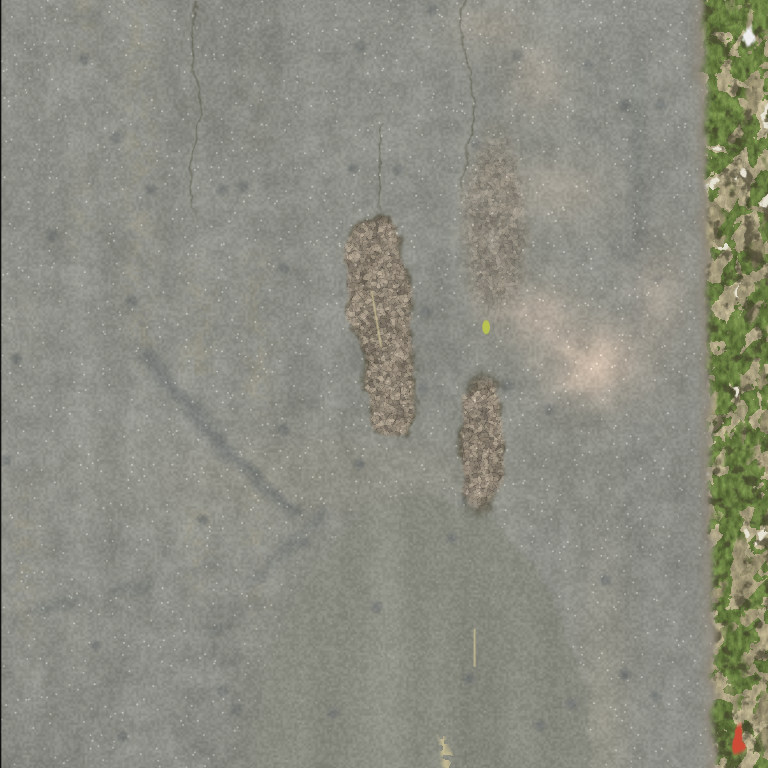
Reproduce this texture procedurally as a WebGL 2 fragment shader.

```glsl
#version 300 es
precision highp float;
// Worn asphalt from above: weathered lanes, gravel potholes, a smooth repair
// arch, dappled sunlight and a verge of grass with fallen leaves.
// Built from soft distance masks, value noise and cellular stones.
uniform vec2 u_resolution;
out vec4 fragColor;

const vec3 ASPHALT = vec3(0.555, 0.56, 0.53), REPAIR = vec3(0.525, 0.53, 0.488);
const vec3 TAR = vec3(0.44, 0.455, 0.45), GRAVEL = vec3(0.56, 0.52, 0.46);
const vec3 DUST = vec3(0.61, 0.59, 0.52), SUN = vec3(0.79, 0.72, 0.65);
const vec3 SHADE = vec3(0.25, 0.24, 0.17);

float hash(vec2 p) {
  vec3 q = fract(p.xyx * vec3(0.1031, 0.103, 0.0973));
  q += dot(q, q.yzx + 33.33);
  return fract((q.x + q.y) * q.z);
}

float noise(vec2 p) {
  vec2 i = floor(p), f = fract(p);
  f = f * f * (3.0 - 2.0 * f);
  return mix(mix(hash(i), hash(i + vec2(1, 0)), f.x),
             mix(hash(i + vec2(0, 1)), hash(i + 1.0), f.x), f.y);
}

float fbm(vec2 p) {
  float sum = 0.0, amp = 0.53;
  for (int i = 0; i < 4; i++, amp *= 0.5) {
    sum += amp * noise(p);
    p = mat2(1.6, 1.2, -1.2, 1.6) * p + 7.3;
  }
  return sum;
}

// x: nearest distance, y: gap to the second nearest, z: random id of the cell
vec3 cells(vec2 p) {
  vec2 base = floor(p);
  float near = 9.0, next = 9.0, id = 0.0;
  for (int k = 0; k < 9; k++) {
    vec2 c = base + vec2(k % 3 - 1, k / 3 - 1);
    float d = length(c + vec2(hash(c), hash(c + 57.0)) - p);
    next = min(next, max(d, near));
    if (d < near) { near = d; id = hash(c + 19.0); }
  }
  return vec3(near, next - near, id);
}

float segment(vec2 p, vec2 a, vec2 b) {
  vec2 d = b - a;
  return length(p - a - d * clamp(dot(p - a, d) / dot(d, d), 0.0, 1.0));
}

float inside(float d, float soft) { return 1.0 - smoothstep(-soft, soft, d); }

float stroke(vec2 p, vec2 a, vec2 b, float width) {
  return inside(segment(p, a, b) - width, 0.001 + width);
}

float blob(vec2 p, float x, float y, float rx, float ry) {
  vec2 q = (p - vec2(x, y)) / vec2(rx, ry);
  return exp(-dot(q, q));
}

float ellipse(vec2 p, vec2 c, vec2 r) {
  return (length((p - c) / r) - 1.0) * min(r.x, r.y);
}

float crack(vec2 p, float x, float low, float high) {
  float bend = 0.006 * sin(p.y * 31.0);
  return inside(abs(p.x - x - bend) - 0.001, 0.002) * smoothstep(low, low + 0.05, p.y) * step(p.y, high);
}

vec3 stones(vec2 p) {
  vec3 big = cells(p * 85.0), small = cells(p * 190.0);
  float light = 0.76 + 0.22 * big.z * smoothstep(0.0, 0.2, big.y) + 0.32 * small.z;
  return GRAVEL * light * (0.84 + 0.16 * smoothstep(0.0, 0.16, small.y));
}

vec3 verge(vec2 p) {
  vec3 leaf = cells(p * vec2(60, 50) + 2.0 * fbm(p * 60.0));
  float blades = fbm(p * vec2(190, 120));
  vec3 grass = mix(vec3(0.25, 0.31, 0.15), vec3(0.56, 0.67, 0.36), blades);
  vec3 litter = mix(vec3(0.46, 0.43, 0.31), vec3(0.75, 0.71, 0.58), leaf.z);
  float lush = fbm(p * vec2(30, 14) + 4.0) + 0.25 * blob(p, 0.955, 0.5, 0.03, 0.7);
  vec3 col = mix(grass, litter * (0.72 + 0.5 * blades), smoothstep(0.02, 0.15, leaf.z - 0.8 * lush));
  col = mix(col, SHADE, 0.65 * smoothstep(0.52, 0.72, fbm(p * 75.0 + 9.0)));
  return mix(col, vec3(0.9, 0.89, 0.83), step(0.95, leaf.z) * inside(leaf.x - 0.3, 0.1));
}

void main() {
  vec2 p = gl_FragCoord.xy / u_resolution;
  float rough = fbm(p * 42.0) - 0.5, wear = fbm(p * vec2(28, 2.5)) - 0.5;
  vec2 w = p + 0.02 * vec2(rough, fbm(p * 38.0 + 20.0) - 0.5);

  // Road with vertical wear and pale weathered lanes
  vec3 road = ASPHALT + 0.07 * wear + 0.05 * (fbm(p * 7.0) - 0.5);
  float lanes = 0.0;
  for (float x = 0.03; x < 0.36; x += 0.076)
    lanes += blob(w, x, w.y, 0.017, 1.0) * smoothstep(0.38, 0.65, noise(vec2(x * 90.0, p.y * 7.0)));
  lanes *= smoothstep(0.42, 0.65, fbm(p * 85.0)) * smoothstep(0.1, 0.3, p.y);
  road = mix(road, DUST, 0.5 * lanes + 0.3 * blob(p, 0.43, 0.38, 0.2, 0.05) + 0.4 * blob(p, 0.785, 0.05, 0.03, 0.2));
  road = mix(road, TAR, 0.35 * blob(p, 0.83, 0.75, 0.012, 0.3));

  // Smooth repair arch, blurred on its left side
  float arch = inside(ellipse(w, vec2(0.545, 0), vec2(0.225, 0.355)), mix(0.03, 0.004, smoothstep(0.4, 0.55, p.x)));
  road = mix(road, REPAIR + 0.05 * wear + 0.04 * blob(p, 0.51, 0.15, 0.04, 0.2), 0.85 * arch);

  // Tar smears and oil spots
  vec3 spot = cells(p * 13.0);
  float tar = max(stroke(w, vec2(0.19, 0.535), vec2(0.3, 0.41), 0.01), stroke(w, vec2(0.3, 0.41), vec2(0.38, 0.335), 0.007));
  float faint = max(stroke(w, vec2(0.42, 0.33), vec2(0.2, 0.11), 0.009), stroke(w, vec2(0.03, 0.205), vec2(0.28, 0.26), 0.007));
  tar = max(tar, 0.7 * faint * smoothstep(0.3, 0.6, noise(p * 24.0)));
  road = mix(road, TAR, 0.7 * max(tar, step(0.72, spot.z) * inside(spot.x - 0.09, 0.06)));

  // Dappled sunlight
  float sun = blob(w, 0.775, 0.525, 0.06, 0.05) + 0.65 * blob(w, 0.7, 0.59, 0.05, 0.04)
    + 0.4 * (blob(w, 0.86, 0.615, 0.035, 0.06) + blob(w, 0.7, 0.895, 0.035, 0.04))
    + 0.35 * (blob(w, 0.73, 0.75, 0.06, 0.04) + blob(w, 0.64, 0.965, 0.04, 0.03));
  road = mix(road, SUN, min(sun, 1.0) * (0.85 + 0.5 * rough));
  road = mix(road, SHADE, 0.4 * (crack(w, 0.255, 0.7, 1.0) + crack(w, 0.61, 0.72, 1.0) + crack(w, 0.496, 0.7, 0.84)));

  // Potholes and a worn patch, with dark rims around loose gravel
  float hole = segment(w, vec2(0.486, 0.685), vec2(0.511, 0.465)) - 0.031 - 0.012 * blob(p, 0.49, 0.62, 0.1, 0.06);
  hole = min(hole, ellipse(w, vec2(0.627, 0.422), vec2(0.03, 0.087)));
  float worn = inside(ellipse(w, vec2(0.645, 0.705), vec2(0.041, 0.115)), 0.014);
  road = mix(road, stones(p), max(0.6 * worn, inside(hole, 0.004)));
  road = mix(road, SHADE, 0.35 * exp(-pow(abs(hole) / 0.004, 2.0)) * smoothstep(0.35, 0.6, noise(p * 60.0)));

  // Aggregate grain and pale chips
  vec3 chip = cells(p * 110.0);
  float chips = step(0.86, chip.z) * inside(chip.x - 0.13, 0.1);
  road += 0.075 * (noise(p * 330.0) - 0.5) + (0.09 * rough + 0.17 * chips) * (1.0 - 0.7 * arch);

  // Twigs, straw and a small leaf
  float straw = stroke(p, vec2(0.484, 0.62), vec2(0.496, 0.55), 0.001) + stroke(p, vec2(0.618, 0.18), vec2(0.618, 0.133), 0.001);
  straw += stroke(w, vec2(0.574, 0.038), vec2(0.583, 0), 0.004) * step(0.45, noise(p * 150.0));
  road = mix(road, vec3(0.77, 0.73, 0.57), min(straw, 1.0));
  road = mix(road, vec3(0.72, 0.76, 0.32), inside(ellipse(p, vec2(0.633, 0.574), vec2(0.005, 0.009)), 0.001));

  // Verge with a dusty seam, scraps of litter and a dark left border
  float edge = p.x - mix(0.928, 0.914, p.y) - 0.014 * rough;
  road = mix(road, GRAVEL, 0.6 * exp(-pow(abs(edge) / 0.009, 2.0)));
  vec3 col = mix(road, verge(p), smoothstep(-0.004, 0.01, edge));
  col = mix(col, vec3(0.8, 0.3, 0.22), inside(ellipse(w, vec2(0.961, 0.037), vec2(0.007, 0.018)), 0.002));
  col = mix(col, vec3(0.93), inside(ellipse(w, vec2(0.973, 0.951), vec2(0.006, 0.011)), 0.002));
  fragColor = vec4(clamp(col * smoothstep(0.0, 0.003, p.x), 0.0, 1.0), 1.0);
}
```
